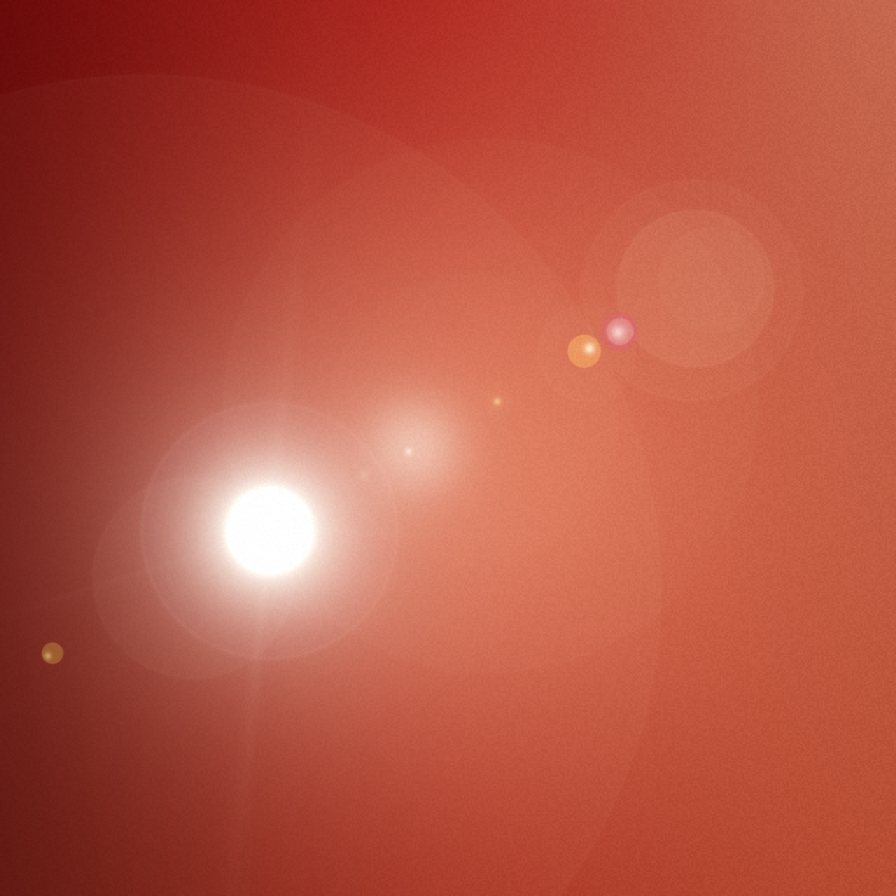
This background is drawn by a Shadertoy shader. Its source:

```glsl
// A lens flare over a warm red backdrop: a white sun at lower left, with ghosts
// strung along a diagonal. Smooth colour ramps form the base; glows, rays and
// discs are blended over it as light, and a fine hashed grain finishes it.

#define SUN vec2(0.301, 0.4075)
#define BLOOM vec2(0.462, 0.501)
#define SUN_REACH 0.10
#define RAY_COUNT 14
#define RAY_STRENGTH 0.045
#define GHOST_STRENGTH 1.0
#define GRAIN 0.028
#define GRAIN_CELLS 512.0

float hash(vec2 p) {
    vec3 q = fract(vec3(p.xyx) * 0.1031);
    q += dot(q, q.yzx + 33.33);
    return fract((q.x + q.y) * q.z);
}

float softSpot(vec2 p, vec2 centre, float radius) {
    vec2 d = (p - centre) / radius;
    return exp(-dot(d, d));
}

float disc(vec2 p, vec2 centre, float radius) {
    float edge = max(0.0012, 0.75 / iResolution.y);
    return 1.0 - smoothstep(-edge, edge, length(p - centre) - radius);
}

float ring(vec2 p, vec2 centre, float radius, float width) {
    float d = (length(p - centre) - radius) / width;
    return exp(-d * d);
}

// One-sided streak from the sun that widens and fades with distance
float ray(vec2 p, vec2 dir, float width, float reach) {
    vec2 q = p - SUN;
    float along = dot(q, dir);
    float across = dot(q, vec2(-dir.y, dir.x));
    float w = width * (0.4 + 3.0 * max(along, 0.0));
    return smoothstep(0.0, 0.06, along) * exp(-along / reach - across * across / (w * w));
}

vec3 screen(vec3 base, vec3 light) {
    return 1.0 - (1.0 - base) * (1.0 - clamp(light, 0.0, 1.0));
}

vec3 backdrop(vec2 p) {
    vec3 left = mix(vec3(0.34, 0.06, 0.04), vec3(0.39, 0.03, 0.03), p.y);
    vec3 middle = mix(vec3(0.63, 0.16, 0.11), vec3(0.68, 0.13, 0.11), p.y);
    vec3 right = mix(vec3(0.71, 0.29, 0.19), vec3(0.77, 0.41, 0.31), p.y);
    vec3 col = mix(left, middle, smoothstep(-0.2, 0.6, p.x) * 1.12 - 0.12);
    col = mix(col, right, smoothstep(0.4, 1.05, p.x));
    float warmth = 0.9 * softSpot(p, vec2(0.56, 0.48), 0.36);
    return mix(col, vec3(0.88, 0.47, 0.35), warmth);
}

// Large pale ghosts: centre, radius, strength
vec3 ghosts(vec2 p) {
    vec4 list[8] = vec4[8](
        vec4(0.163, 0.342, 0.575, 0.028), vec4(0.547, 0.547, 0.298, 0.018),
        vec4(0.527, 0.531, 0.163, 0.012), vec4(0.655, 0.606, 0.055, 0.020),
        vec4(0.216, 0.355, 0.113, 0.030), vec4(0.773, 0.676, 0.1235, 0.032),
        vec4(0.776, 0.678, 0.088, 0.060), vec4(0.795, 0.6875, 0.059, 0.025));
    float light = 0.0;
    for (int i = 0; i < 8; i++) {
        vec4 g = list[i];
        light += g.w * (disc(p, g.xy, g.z) + 0.25 * ring(p, g.xy, g.z, 0.003));
    }
    return GHOST_STRENGTH * light * vec3(1.0, 0.95, 0.7);
}

vec3 sunLight(vec2 p) {
    float d = length(p - SUN);
    float core = 0.6 * exp(-pow(d / 0.042, 4.0));
    float glow = 0.9 * exp(-d / SUN_REACH) + 0.55 * softSpot(p, SUN, 0.08);
    vec3 light = vec3(core) + glow * vec3(0.98, 0.94, 0.89);
    light += 0.035 * ring(p, SUN, 0.143, 0.0025) * vec3(1.0, 0.8, 0.7);
    light += 0.025 * disc(p, SUN, 0.143) * vec3(0.6, 0.7, 1.0);
    return light;
}

float rays(vec2 p) {
    vec2 mainDir = normalize(vec2(0.103, 1.0));
    float light = 2.0 * ray(p, mainDir, 0.009, 0.18);
    light += 1.8 * ray(p, -mainDir, 0.009, 0.22);
    light += ray(p, vec2(0.0, 1.0), 0.003, 0.15);
    light += ray(p, normalize(vec2(-3.1, -1.0)), 0.004, 0.2);
    light += 1.2 * ray(p, vec2(1.0, -0.01), 0.008, 0.1);
    for (int i = 0; i < RAY_COUNT; i++) {
        float id = float(i);
        float angle = 6.2832 * (id + hash(vec2(id, 3.0))) / float(RAY_COUNT);
        float width = mix(0.002, 0.006, hash(vec2(id, 8.0)));
        light += 0.4 * ray(p, vec2(cos(angle), sin(angle)), width, 0.16);
    }
    return RAY_STRENGTH * light;
}

// Small coloured ghosts and sparks
vec3 smallGhosts(vec3 col, vec2 p) {
    vec2 amber = vec2(0.652, 0.608), pink = vec2(0.691, 0.630), olive = vec2(0.0586, 0.271);
    col = mix(col, vec3(0.94, 0.61, 0.38), 0.85 * disc(p, amber, 0.0185));
    col = screen(col, 0.8 * softSpot(p, vec2(0.658, 0.611), 0.006) * vec3(1.0, 0.95, 0.8));
    col = mix(col, vec3(0.86, 0.40, 0.43), 0.6 * disc(p, pink, 0.0215));
    col = screen(col, 0.22 * disc(p, pink + vec2(0.001, 0.0), 0.015) * vec3(1.0, 0.8, 0.8));
    col = screen(col, 0.65 * softSpot(p, pink - vec2(0.001), 0.008) * vec3(1.0, 0.9, 0.85));
    col = mix(col, vec3(0.66, 0.42, 0.21), 0.75 * disc(p, olive, 0.012));
    col = screen(col, 0.45 * softSpot(p, olive - vec2(0.005, 0.003), 0.004) * vec3(1.0, 0.9, 0.5));
    float gold = 0.5 * softSpot(p, vec2(0.555, 0.552), 0.004) + 0.07 * softSpot(p, vec2(0.555, 0.552), 0.016);
    gold += 0.2 * softSpot(p, vec2(0.406, 0.469), 0.005);
    return screen(col, gold * vec3(1.0, 0.85, 0.4));
}

void mainImage(out vec4 fragColor, in vec2 fragCoord) {
    vec2 p = fragCoord / iResolution.xy;
    vec3 col = screen(backdrop(p), ghosts(p));
    float bloom = 0.5 * softSpot(p, BLOOM, 0.055) + 0.3 * softSpot(p, vec2(0.456, 0.496), 0.004);
    col = screen(col, bloom * vec3(1.0, 0.95, 0.88));
    col = screen(col, sunLight(p));
    col = screen(col, rays(p) * vec3(1.0, 0.85, 0.75));
    col = smallGhosts(col, p);
    col += GRAIN * (hash(floor(p * GRAIN_CELLS)) - 0.5) * mix(0.5, 1.2, p.x);
    fragColor = vec4(clamp(col, 0.0, 1.0), 1.0);
}
```
